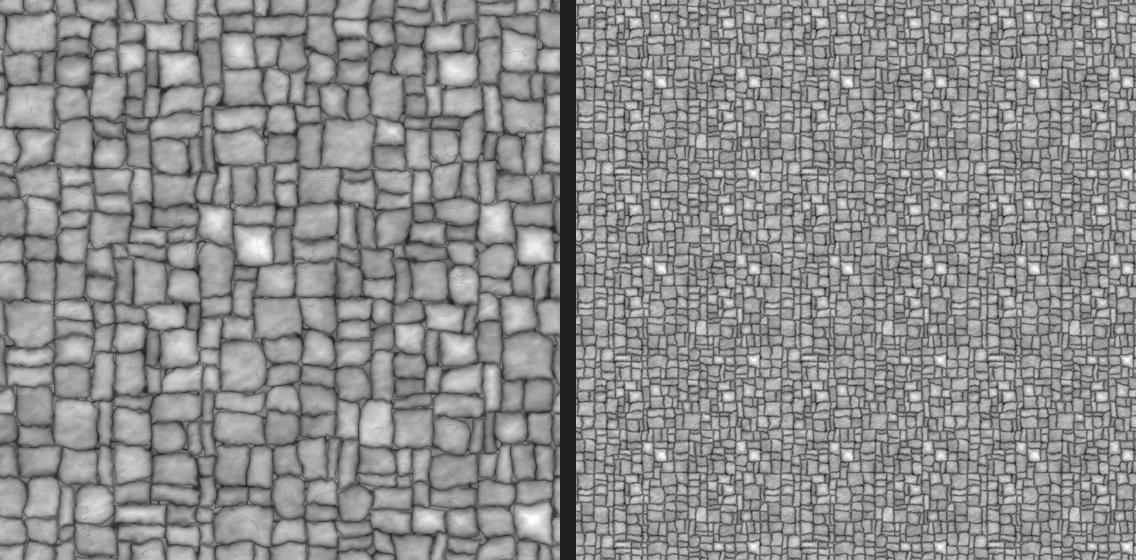
Left, the tile; right, the same tile 3 across and 3 down.
This texture map is drawn by a WebGL 1 fragment shader. Its source:

```glsl
precision highp float;
// Grey dry-stone wall: fitted rubble blocks with dark joints, seamlessly tiling.
uniform vec2 u_resolution;

const vec2 GRID = vec2(16.0, 12.0);   // stone lattice over the canvas
const vec2 ASPECT = vec2(0.75, 1.0);  // lattice cell shape in wall units

float hash(vec2 p) {
  vec3 q = fract(p.xyx * 0.1031);
  q += dot(q, q.yzx + 33.33);
  return fract((q.x + q.y) * q.z);
}

// Value noise that wraps after a whole number of cells
float noise(vec2 p, float period) {
  vec2 i = floor(p), f = fract(p);
  f = f * f * (3.0 - 2.0 * f);
  vec2 a = floor(mod(i + 0.5, period));
  vec2 b = floor(mod(i + 1.5, period));
  return mix(mix(hash(a), hash(vec2(b.x, a.y)), f.x),
             mix(hash(vec2(a.x, b.y)), hash(b), f.x), f.y);
}

float fbm(vec2 uv, float freq) {
  float sum = 0.0, amp = 0.5;
  for (int i = 0; i < 5; i++) {
    sum += amp * noise(uv * freq + 0.37 * float(i), freq);
    freq *= 2.0;
    amp *= 0.55;
  }
  return sum / 1.055;
}

// Per-cell random: the layout repeats two by two, with some cells replaced
float cellRandom(vec2 cell, float seed) {
  vec2 whole = floor(mod(cell + 0.5, GRID));
  vec2 id = floor(mod(cell + 0.5, GRID * 0.5));
  if (hash(whole + 71.0) < 0.18) id = whole + 31.0;
  return hash(id + seed * 17.3);
}

float joint(vec2 cell) {
  return 0.5 + 0.7 * (cellRandom(cell, 1.0) - 0.5);
}

// Lattice vertex owning the block: even cells hold upright joints, odd cells level ones
vec2 blockVertex(vec2 p) {
  vec2 c = floor(p), f = p - c;
  if (mod(c.x + c.y, 2.0) < 0.5) {
    float right = step(joint(c), f.x);
    return c + vec2(right, step(joint(c + vec2(2.0 * right - 1.0, 0.0)), f.y));
  }
  float up = step(joint(c), f.y);
  return c + vec2(step(joint(c + vec2(0.0, 2.0 * up - 1.0)), f.x), up);
}

void main() {
  vec2 uv = gl_FragCoord.xy / u_resolution;

  // Uneven edges
  vec2 warp = vec2(noise(uv * 26.0, 26.0), noise(uv * 26.0 + 9.5, 26.0)) - 0.5;
  vec2 chip = vec2(noise(uv * 90.0, 90.0), noise(uv * 90.0 + 41.5, 90.0)) - 0.5;
  vec2 p = uv * GRID + 0.17 * warp + 0.06 * chip;

  // Block bounds from the four joints around its vertex
  vec2 v = blockVertex(p);
  vec2 sw = v - 1.0, nw = v - vec2(1.0, 0.0), se = v - vec2(0.0, 1.0);
  vec2 lo, hi;
  if (mod(v.x + v.y, 2.0) < 0.5) {
    lo = vec2(sw.x + joint(sw), se.y + joint(se));
    hi = vec2(v.x + joint(v), nw.y + joint(nw));
  } else {
    lo = vec2(nw.x + joint(nw), sw.y + joint(sw));
    hi = vec2(se.x + joint(se), v.y + joint(v));
  }
  lo *= ASPECT;
  hi *= ASPECT;
  p *= ASPECT;

  // Break long blocks into smaller stones and slivers
  float seed = 2.0;
  for (int i = 0; i < 2; i++) {
    vec2 size = hi - lo;
    if (max(size.x, size.y) > 0.72 + 0.75 * cellRandom(v, seed)) {
      vec2 axis = size.x > size.y ? vec2(1.0, 0.0) : vec2(0.0, 1.0);
      vec2 cut = mix(lo, hi, 0.24 + 0.5 * cellRandom(v, seed + 1.0));
      float far = step(0.0, dot(p - cut, axis));
      lo = mix(lo, cut, axis * far);
      hi = mix(hi, cut, axis * (1.0 - far));
      seed += 3.0 + far * 2.0;
    }
    seed += 1.0;
  }

  // Skewed stone with a different rounding at each corner
  vec2 halfSize = 0.5 * (hi - lo);
  vec2 w = p - 0.5 * (lo + hi);
  vec2 inset = halfSize - abs(w);
  vec2 skew = vec2(cellRandom(v, seed + 20.0), cellRandom(v, seed + 21.0)) - 0.5;
  vec2 local = w + w.yx * skew * 0.22;
  float corner = cellRandom(v, seed + 30.0 + step(0.0, w.x) + 2.0 * step(0.0, w.y));
  float radius = min(halfSize.x, halfSize.y) * (0.16 + 0.72 * corner * corner);
  vec2 q = abs(local) - halfSize + radius;
  float depth = radius - length(max(q, 0.0)) - min(max(q.x, q.y), 0.0);
  depth = min(depth, min(inset.x, inset.y));

  // Weathered face: mottling, slanted grain, cracks and pale crowns
  float mottle = fbm(uv, 22.0) - 0.5;
  float grain = fbm(vec2(uv.x + uv.y, 2.0 * uv.y - uv.x), 38.0) - 0.5;
  float vein = abs(noise(uv * 18.0 + 4.3, 18.0) + 0.3 * grain - 0.5);
  float crack = (1.0 - smoothstep(0.0, 0.022, vein)) * smoothstep(0.02, 0.2, mottle + 0.08);
  float tone = 0.685 + 0.13 * (cellRandom(v, seed + 40.0) - 0.5);
  tone += 0.28 * mottle + 0.2 * grain - 0.09 * crack;
  float crown = smoothstep(0.78, 1.0, cellRandom(v, seed + 41.0));
  tone += 0.2 * crown * smoothstep(0.05, 0.4, depth);
  float face = tone * (1.0 - 0.62 * exp(-17.0 * max(depth, 0.0)));

  // Dark chips packed in the gaps
  float shard = abs(noise(uv * 70.0 + 2.7, 70.0) - 0.5);
  float rubble = 0.2 + 0.3 * smoothstep(0.0, 0.3, shard) + 0.3 * mottle;
  float grey = mix(rubble, face, smoothstep(-0.025, 0.025, depth));
  gl_FragColor = vec4(vec3(clamp(grey, 0.0, 1.0)), 1.0);
}
```
